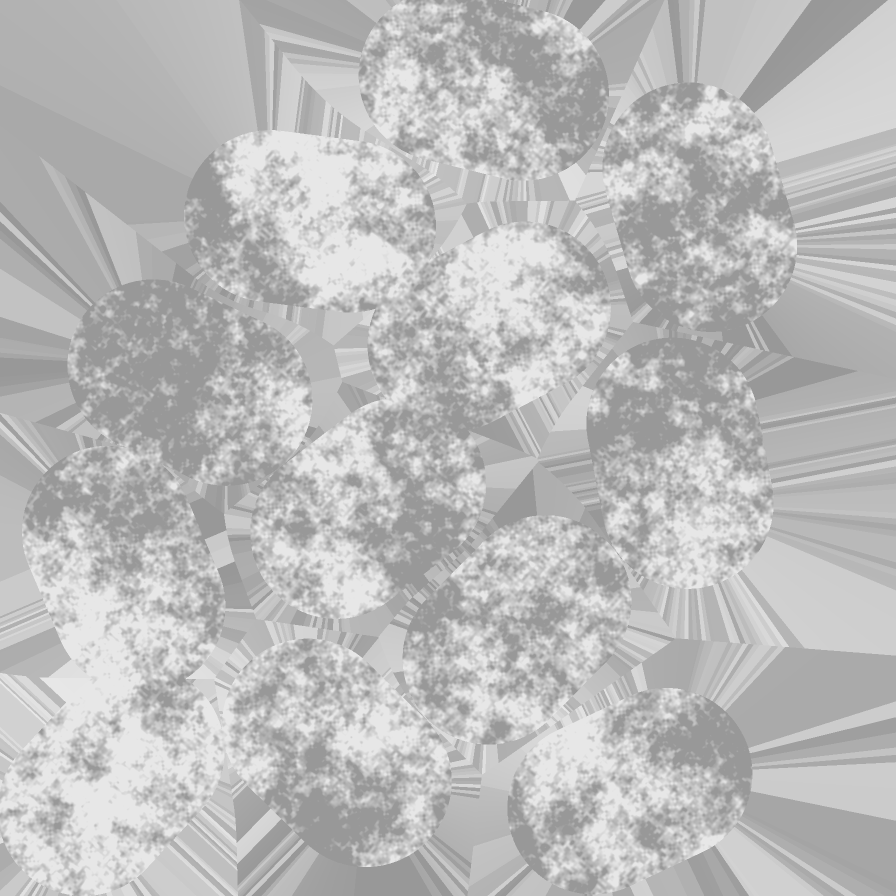
Reproduce this pattern procedurally as a Shadertoy shader.

```glsl
const float DARK_GREY = 0.595;
const float LIGHT_GREY = 0.905;

// Blobs lie on three bowed arcs: x, y, angle at the middle, per step, per step squared
const int ARCS = 3;
const vec3 ARC_MIDDLE[3] = vec3[3](vec3(0.212, 0.573, -0.44), vec3(0.466, 0.543, 0.77), vec3(0.577, 0.297, 0.79));
const vec3 ARC_STEP[3] = vec3[3](vec3(-0.104, -0.194, -0.52), vec3(-0.135, -0.203, 0.17), vec3(-0.028, -0.183, 0.91));
const vec3 ARC_BOW[3] = vec3[3](vec3(0.03, -0.014, -0.21), vec3(0.05, -0.035, -0.8), vec3(0.154, 0.003, -1.26));
const int LONGEST_ARC = 5;

const float BLOB_RADIUS = 0.096;
const float BLOB_HALF_LENGTH = 0.045;

const int GRAIN_OCTAVES = 7;
const float GRAIN_SCALE = 5.0;
const float GRAIN_FALLOFF = 0.95;
const float GRAIN_CONTRAST = 0.92;
const float MEAN_TONE = 0.43;

const float STREAK_CELLS = 18.0;
const int STREAK_LEVELS = 4;
const float STREAK_STOP = 0.3;
const float STREAK_CONTRAST = 0.72;
const float REGION_CONTRAST = 0.6;
const int SAMPLES = 2;
const float TAU = 6.2831853;

float hash(vec2 p) {
    vec3 h = fract(p.xyx * 0.1031);
    h += dot(h, h.yzx + 33.33);
    return fract((h.x + h.y) * h.z);
}

float valueNoise(vec2 p) {
    vec2 cell = floor(p), f = fract(p);
    f = f * f * (3.0 - 2.0 * f);
    float low = mix(hash(cell), hash(cell + vec2(1, 0)), f.x);
    float high = mix(hash(cell + vec2(0, 1)), hash(cell + vec2(1, 1)), f.x);
    return mix(low, high, f.y);
}

// Speckle with nearly equal strength at every scale
float grainTone(vec2 p) {
    float sum = 0.0, weight = 1.0;
    p = p * GRAIN_SCALE + 11.0;
    for (int i = 0; i < GRAIN_OCTAVES; i++) {
        sum += weight * (valueNoise(p) - 0.5);
        weight *= GRAIN_FALLOFF;
        p = mat2(1.6, 1.2, -1.2, 1.6) * p + 17.3;
    }
    return MEAN_TONE + GRAIN_CONTRAST * sum;
}

// Flat bands of uneven width, made by randomly halving sectors of the rim
float streakTone(vec2 rim, vec2 centre, float id) {
    float turn = atan(rim.y, rim.x) / TAU + 0.5;
    float cells = STREAK_CELLS;
    for (int i = 0; i < STREAK_LEVELS; i++) {
        if (hash(vec2(floor(turn * cells) + 71.0 * id, cells)) < STREAK_STOP) break;
        cells *= 2.0;
    }
    float band = hash(vec2(floor(turn * cells) + 37.0 * id, cells + 500.0));
    float region = valueNoise((centre + rim) * GRAIN_SCALE + 11.0);
    return MEAN_TONE + STREAK_CONTRAST * (band - 0.5) + REGION_CONTRAST * (region - 0.5);
}

float patternTone(vec2 p) {
    float nearest = 1e3, nearestId = 0.0;
    vec2 rim = vec2(0), centre = vec2(0);

    // Find the closest capsule and the point on its rim
    for (int arc = 0; arc < ARCS; arc++) {
        int count = LONGEST_ARC - arc;
        for (int j = 0; j < count; j++) {
            float t = float(j) - 0.5 * float(count - 1);
            vec3 blob = ARC_MIDDLE[arc] + t * ARC_STEP[arc] + t * t * ARC_BOW[arc];
            vec2 axis = vec2(cos(blob.z), sin(blob.z));
            vec2 local = p - blob.xy;
            vec2 spine = axis * clamp(dot(local, axis), -BLOB_HALF_LENGTH, BLOB_HALF_LENGTH);
            vec2 outward = local - spine;
            float d = length(outward) - BLOB_RADIUS;
            if (d < nearest) {
                nearest = d;
                nearestId = float(arc * LONGEST_ARC + j + 1);
                centre = blob.xy;
                rim = spine + outward * BLOB_RADIUS / max(length(outward), 1e-5);
            }
        }
    }
    float tone = nearest < 0.0 ? grainTone(p) : streakTone(rim, centre, nearestId);
    return clamp(tone, 0.0, 1.0);
}

void mainImage(out vec4 fragColor, in vec2 fragCoord) {
    // Average a small grid of samples to smooth the edges
    float tone = 0.0;
    for (int i = 0; i < SAMPLES * SAMPLES; i++) {
        vec2 offset = (vec2(i % SAMPLES, i / SAMPLES) + 0.5) / float(SAMPLES) - 0.5;
        tone += patternTone((fragCoord + offset) / iResolution.y);
    }
    tone /= float(SAMPLES * SAMPLES);
    fragColor = vec4(vec3(mix(DARK_GREY, LIGHT_GREY, tone)), 1.0);
}
```
